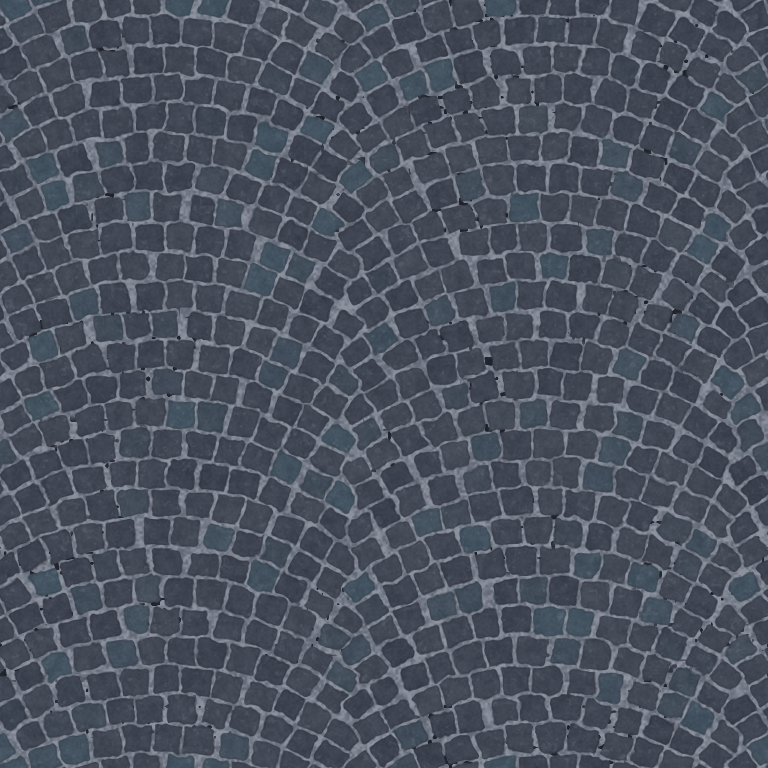
Give the GLSL for this texture, as a WebGL 1 fragment shader.

```glsl
precision highp float;
// Slate cobbles laid in two columns of stacked circular arcs, 26 rows high.
// Each cobble is a jittered rounded box turned along its arc; the two nearest
// boxes at a point give the joint, which is filled with grainy pale mortar.
uniform vec2 u_resolution;

const float COLUMNS = 2.0;
const float ROWS = 26.0;
const float APEX_X = 0.207;      // middle of the first arc column
const float ARC_RADIUS = 0.43;
const float STONE_PITCH = 0.041; // stone spacing along an arc
const float HALF_COUNT = 6.0;    // stones on each side of the apex stone
const float MIN_JOINT = 0.0019;  // half width of the tightest joint

const vec3 SLATE_DARK = vec3(0.232, 0.252, 0.304);
const vec3 SLATE_MID = vec3(0.270, 0.300, 0.345);
const vec3 SLATE_BLUE = vec3(0.268, 0.335, 0.390);
const vec3 MORTAR_DARK = vec3(0.385, 0.410, 0.460);
const vec3 MORTAR_LIGHT = vec3(0.555, 0.575, 0.625);
const vec3 HOLE = vec3(0.09, 0.10, 0.13);

float hash(vec2 p) {
  vec3 q = fract(vec3(p.xyx) * 0.1031);
  q += dot(q, q.yzx + 33.33);
  return fract((q.x + q.y) * q.z);
}

// Value noise with "cells" lattice steps per canvas, wrapping at the edges
float noise(vec2 p, float cells, float seed) {
  vec2 cell = floor(p * cells);
  vec2 f = fract(p * cells);
  f = f * f * (3.0 - 2.0 * f);
  vec2 a = mod(cell, cells) + seed;
  vec2 b = mod(cell + 1.0, cells) + seed;
  return mix(mix(hash(a), hash(vec2(b.x, a.y)), f.x),
             mix(hash(vec2(a.x, b.y)), hash(b), f.x), f.y);
}

float fbm(vec2 p, float cells, float seed) {
  return 0.5 * noise(p, cells, seed) + 0.3 * noise(p, cells * 2.0, seed + 17.0)
       + 0.2 * noise(p, cells * 4.0, seed + 41.0);
}

float roundedBox(vec2 p, vec2 halfSize, float radius) {
  vec2 q = abs(p) - halfSize + radius;
  return length(max(q, 0.0)) + min(max(q.x, q.y), 0.0) - radius;
}

// Signed distance to one cobble; "offset" is measured from its arc's centre
float cobble(vec2 offset, float index, float shift, vec2 id) {
  float r1 = hash(id + 3.1), r2 = hash(id + 11.7);
  float r3 = hash(id + 23.3), r4 = hash(id + 37.9);
  float angle = (index + shift + 0.24 * (r1 - 0.5)) * STONE_PITCH / ARC_RADIUS;
  float radius = ARC_RADIUS + 0.004 * (r2 - 0.5);
  vec2 local = offset - radius * vec2(sin(angle), cos(angle));
  float turn = angle + 0.2 * (r3 - 0.5);
  float c = cos(turn), s = sin(turn);
  local = vec2(c * local.x - s * local.y, s * local.x + c * local.y);
  vec2 halfSize = 0.5 * vec2(STONE_PITCH, cos(angle) / ROWS);
  halfSize -= mix(vec2(0.0002), vec2(0.0032, 0.0027), vec2(r4, r1));
  return roundedBox(local, halfSize, 0.0055);
}

// Returns distance to the stone edge (negative inside) and the stone's id
vec3 paving(vec2 p) {
  float nearest = 1.0, second = 1.0;
  vec2 stoneId = vec2(0.0);
  float firstColumn = floor((p.x - APEX_X) * COLUMNS);
  for (int c = 0; c < 2; c++) {
    float column = firstColumn + float(c);
    float x = p.x - APEX_X - column / COLUMNS;
    float bow = ARC_RADIUS - sqrt(max(ARC_RADIUS * ARC_RADIUS - x * x, 0.03));
    float middleRow = floor((p.y + bow) * ROWS + 0.5);
    for (int j = -1; j <= 1; j++) {
      float row = middleRow + float(j);
      float wrapped = mod(row, ROWS);
      float shift = 0.5 * mod(row, 2.0) - 0.25 + 0.2 * (hash(vec2(wrapped, 71.0)) - 0.5);
      vec2 offset = vec2(x, p.y - row / ROWS + ARC_RADIUS);
      float along = atan(offset.x, offset.y) * ARC_RADIUS / STONE_PITCH - shift;
      for (int i = -1; i <= 1; i++) {
        float index = floor(along + 0.5) + float(i);
        if (abs(index) > HALF_COUNT) continue;
        vec2 id = vec2(index + 20.0 + 50.0 * mod(column, COLUMNS), wrapped);
        float d = cobble(offset, index, shift, id);
        if (d < nearest) {
          second = nearest;
          nearest = d;
          stoneId = id;
        } else {
          second = min(second, d);
        }
      }
    }
  }
  return vec3(max(nearest, 0.5 * (nearest - second) + MIN_JOINT), stoneId);
}

void main() {
  vec2 uv = gl_FragCoord.xy / u_resolution.y;
  float pixel = 1.0 / u_resolution.y;

  // Chipped, slightly wavy stone outlines
  vec2 wave = vec2(noise(uv, 60.0, 5.0), noise(uv, 60.0, 90.0)) - 0.5;
  vec3 stone = paving(uv + 0.0055 * wave);
  float edge = stone.x + 0.0022 * (noise(uv, 190.0, 8.0) - 0.5);

  // Slate: tone per stone, clouding, fine grain and pale scuffs
  float tone = hash(stone.yz + 53.0);
  vec3 slate = mix(SLATE_DARK, SLATE_MID, 0.75 * tone + 0.3 * noise(uv, 7.0, 60.0));
  slate = mix(slate, SLATE_BLUE, 0.8 * smoothstep(0.76, 0.98, hash(stone.yz + 87.0)));
  slate += 0.07 * (fbm(uv, 90.0, 13.0) - 0.5) + 0.03 * (noise(uv, 380.0, 29.0) - 0.5);
  slate += 0.04 * smoothstep(0.64, 0.8, fbm(uv, 130.0, 31.0));
  slate *= 1.0 - 0.1 * smoothstep(-0.004, 0.0, edge);

  // Mortar: sandy grain with a few open holes
  float grain = 0.55 * noise(uv, 300.0, 3.0) + 0.45 * noise(uv, 110.0, 47.0);
  vec3 mortar = mix(MORTAR_DARK, MORTAR_LIGHT, smoothstep(0.1, 0.85, grain));
  float holes = smoothstep(0.78, 0.86, noise(uv, 150.0, 66.0)) * smoothstep(0.55, 0.75, noise(uv, 14.0, 21.0));
  mortar = mix(mortar, HOLE, 0.9 * holes);

  float joint = smoothstep(-0.6 * pixel - 0.0004, 0.6 * pixel + 0.0006, edge);
  gl_FragColor = vec4(mix(slate, mortar, joint), 1.0);
}
```
